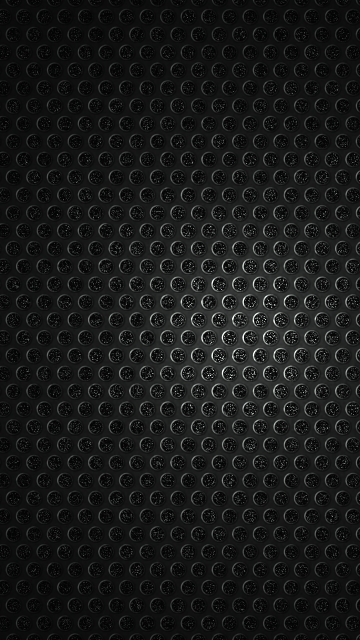
A WebGL 2 fragment shader for this texture:

```glsl
#version 300 es
precision highp float;
// Dark perforated metal plate: staggered rows of round grainy dots.
// Dots come from a hexagonal repeat, each with a lit rim and its own grain,
// under a soft spotlight that sits right of the centre.
uniform vec2 u_resolution;
out vec4 fragColor;

float hash(vec2 p) {
  vec3 q = fract(vec3(p.xyx) * 0.1031);
  q += dot(q, q.yzx + 33.33);
  return fract((q.x + q.y) * q.z);
}

float noise(vec2 p) {
  vec2 i = floor(p), f = fract(p);
  f = f * f * (3.0 - 2.0 * f);
  return mix(mix(hash(i), hash(i + vec2(1, 0)), f.x),
             mix(hash(i + vec2(0, 1)), hash(i + vec2(1, 1)), f.x), f.y);
}

// Bright grains: one jittered round speck per cell, of random strength
float specks(vec2 p) {
  vec2 cell = floor(p);
  float sum = 0.0;
  for (int y = -1; y <= 1; y++)
    for (int x = -1; x <= 1; x++) {
      vec2 c = cell + vec2(x, y);
      vec2 jitter = vec2(hash(c + 17.0), hash(c + 71.0));
      float strength = pow(hash(c + 5.0), 2.5);
      sum += strength * smoothstep(0.72, 0.1, length(p - c - jitter));
    }
  return sum;
}

// Short crooked ridges that join the grains
float ridges(vec2 p) {
  return smoothstep(0.2, 0.0, abs(noise(p) - 0.5));
}

void main() {
  // Width is 1, y runs down from the top edge
  vec2 p = vec2(gl_FragCoord.x, u_resolution.y - gl_FragCoord.y) / u_resolution.x;
  float pixel = 1.0 / u_resolution.x;

  // Staggered grid: odd rows shift by half a pitch
  vec2 pitch = vec2(0.0572, 0.04956);
  vec2 grid = (p - vec2(0.0088, 0.0463)) / pitch;
  float row = floor(grid.y + 0.5);
  grid.x -= 0.5 * mod(row, 2.0);
  vec2 id = vec2(floor(grid.x + 0.5), row);
  vec2 local = (grid - id) * pitch;
  float variation = hash(id + 40.0);
  float radius = 0.0208 + 0.0006 * variation;
  float dist = length(local) - radius;
  vec2 dir = local / max(length(local), 0.0001);

  // Broad falloff plus a tighter hot spot
  vec2 toLight = p - vec2(0.67, 0.92);
  float broad = exp(-dot(toLight, toLight * vec2(2.4, 2.0)));
  float hot = exp(-dot(toLight, toLight) * 18.0);
  float light = 0.22 + 0.72 * broad + 0.75 * hot;

  // Smooth plate, faintly mottled, shaded below and right of each dot
  float plate = (0.125 + 0.03 * noise(p * 160.0)) * light;
  float shadow = 0.3 + 0.25 * dot(dir, vec2(0.6, 0.8));
  plate *= 1.0 - shadow * smoothstep(0.007, 0.0, dist);
  plate += 0.002;

  // Dark dot floor with bright grains and ridges
  vec2 grainSpot = p + variation * 0.04;
  float grain = specks(grainSpot * 270.0);
  float ridge = ridges(grainSpot * 190.0) * noise(p * 120.0 + 7.0);
  float shade = 0.85 + 0.3 * dot(local, vec2(0.5, 0.5)) / radius;
  float dotTone = 0.006 + light * shade * (0.015 + 0.13 * ridge
                + (0.38 + 0.2 * variation) * grain);
  dotTone *= 1.0 - 0.75 * smoothstep(-0.0065, -0.003, dist);

  // Soft rim, brightest on the left and broken by wear
  float facing = 0.5 + 0.5 * dot(dir, normalize(vec2(-0.95, -0.3)));
  float rim = smoothstep(0.0026 + pixel * 0.4, 0.0, abs(dist + 0.0012));
  float rimTone = rim * light * (0.09 + 0.44 * facing * facing)
                * (0.6 + 0.8 * noise(p * 130.0));

  float tone = mix(plate, dotTone, smoothstep(pixel, -pixel, dist)) + rimTone;
  vec3 metalTint = vec3(0.98, 1.01, 0.99);
  vec3 color = tone * metalTint + vec3(0.0, 0.003, 0.001);
  fragColor = vec4(clamp(color, 0.0, 1.0), 1.0);
}
```
